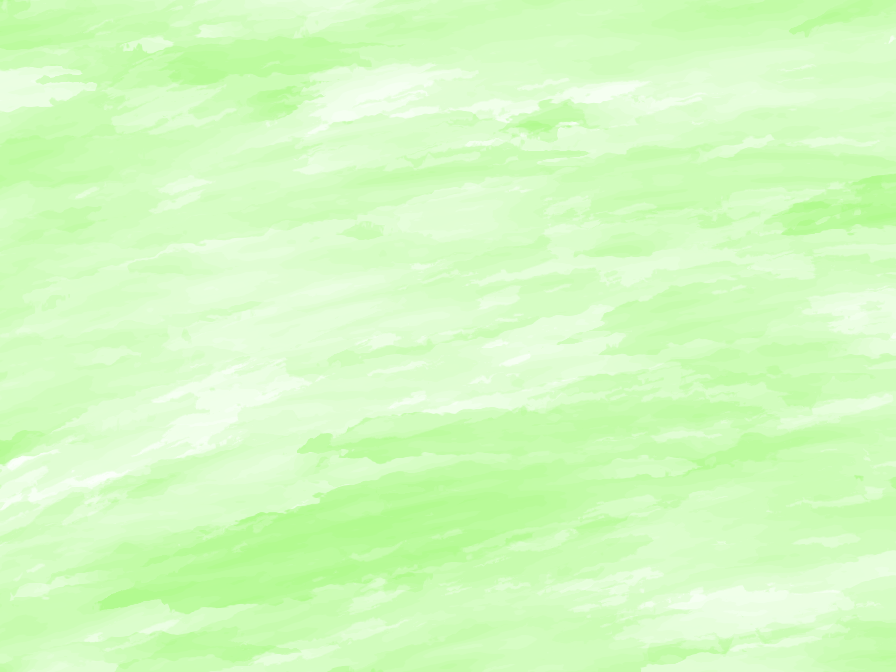
Give the GLSL for this background, as a Shadertoy shader.

```glsl
float hash(vec2 p) {
    vec3 q = fract(vec3(p.xyx) * 0.1031);
    q += dot(q, q.yzx + 33.33);
    return fract((q.x + q.y) * q.z);
}

float noise(vec2 p) {
    vec2 cell = floor(p), f = fract(p);
    f = f * f * (3.0 - 2.0 * f);
    return mix(mix(hash(cell), hash(cell + vec2(1, 0)), f.x),
               mix(hash(cell + vec2(0, 1)), hash(cell + vec2(1, 1)), f.x), f.y);
}

float fbm(vec2 p) {
    float sum = 0.0, amplitude = 0.533;
    for (int i = 0; i < 4; i++) {
        sum += amplitude * noise(p);
        p = p * 2.03 + 17.3;
        amplitude *= 0.5;
    }
    return sum;
}

// Position in a frame that follows a gently arched stroke
vec2 alongStroke(vec2 p, float angle, float bend) {
    float c = cos(angle), s = sin(angle);
    vec2 local = vec2(c * p.x + s * p.y, c * p.y - s * p.x);
    local.y += bend * local.x * local.x;
    return local;
}

// Flat steps of paint with antialiased borders
float terrace(float tone, float levels) {
    float s = tone * levels;
    float w = 0.5 * clamp(fwidth(s), 0.02, 1.0);
    return (floor(s) + smoothstep(0.5 - w, 0.5 + w, fract(s))) / levels;
}

void mainImage(out vec4 fragColor, in vec2 fragCoord) {
    vec2 p = fragCoord / iResolution.y;
    float aspect = iResolution.x / iResolution.y;
    float pixel = 1.0 / iResolution.y;
    float ragged = fbm(p * vec2(26.0, 48.0)) - 0.5;
    float drips = fbm(p * vec2(50.0, 30.0) + 60.0) - 0.5;

    // Soft underpainting
    vec2 flow = alongStroke(p - vec2(0.5 * aspect, 0.5), 0.2, 0.12);
    float tone = 0.48 + 0.7 * (fbm(flow * vec2(1.8, 9.0) + 40.0) - 0.5);

    // Broad washes first, then thinner and stronger accents
    const int STROKES = 96;
    for (int i = 0; i < STROKES; i++) {
        float id = float(i), order = id / float(STROKES);
        vec2 seed = vec2(id, 7.0);
        vec2 center = fract(id * vec2(0.7549, 0.5698) + 0.31) * 1.2 - 0.1;
        center.x *= aspect;

        float size = mix(1.0, 0.22, smoothstep(0.2, 0.75, order));
        float halfLength = size * mix(0.2, 0.48, hash(seed));
        float halfWidth = size * mix(0.025, 0.08, hash(seed + 11.0));
        float angle = mix(0.03, 0.33, hash(seed + 23.0));
        vec2 local = alongStroke(p - center, angle, 0.3 * hash(seed + 31.0));
        float along = local.x / halfLength;

        // Frayed ends, smoother flanks
        float bristle = noise(vec2(local.x * 6.0, local.y * 85.0) + id * 13.7);
        float ends = abs(local.x) - halfLength
                   + size * 0.22 * (bristle - 0.5) + 0.14 * drips;
        float flanks = abs(local.y) - halfWidth * (1.0 - 0.4 * along * along)
                     + 0.035 * ragged;
        float cover = 1.0 - smoothstep(-pixel, pixel, max(flanks, ends * 0.25));

        // Paint thins out toward one end
        float side = hash(seed + 43.0) < 0.6 ? 1.0 : -1.0;
        float load = mix(1.0, 0.12, smoothstep(-0.3, 1.0, along * side));
        float target = 0.48 + mix(0.85, 1.2, order) * (hash(seed + 57.0) - 0.5);
        target += 0.22 * (bristle - 0.5);
        tone = mix(tone, target, cover * load * mix(0.3, 0.8, hash(seed + 71.0)));
    }
    tone = 0.48 + 1.2 * (tone - 0.48);

    // Overlapping translucent films
    tone += 0.3 * (fbm(flow * vec2(6.0, 28.0) + 90.0) - 0.5) + 0.1 * ragged;

    // Dry patches where pale ground shows through
    float patches = fbm(flow * vec2(3.0, 10.0) + 130.0);
    float scrape = fbm(flow * vec2(10.0, 55.0) + 0.8 * drips + 170.0);
    float gap = patches + 0.5 * scrape - 0.93;
    float gapEdge = clamp(fwidth(gap), 0.004, 0.05);
    tone += 0.22 * smoothstep(-gapEdge, gapEdge, gap);

    tone = mix(tone, terrace(tone, 13.0), 0.85);
    vec3 color = mix(vec3(0.70, 0.98, 0.565), vec3(0.96, 1.0, 0.945), clamp(tone, 0.0, 1.1));
    fragColor = vec4(min(color, 1.0), 1.0);
}
```
